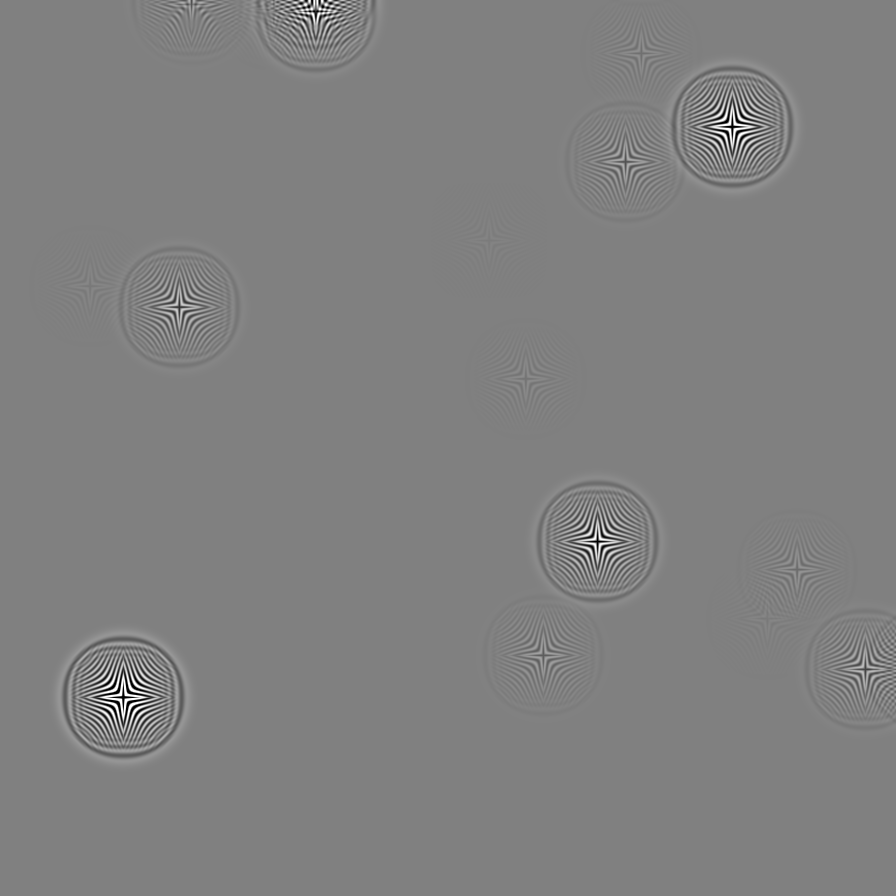
A Shadertoy shader for this pattern:

```glsl
#define GRID 512.0        // working units across the canvas
#define DROPS 16          // number of ripples
#define RIM 38.0          // radius of the outer front
#define CORE 12.5         // radius of the strong centre
#define CONTRAST 0.9      // strength of the newest ripple
#define FADE 4.0          // loss of strength from newest to oldest
#define FRINGE 1.3        // fineness of the curved fringes
#define CHIRP 0.023       // tightening of the fringes toward the rim
#define RINGS 0.16        // strength of the broad outer rings
#define RING_COUNT 1.9    // closeness of the outer rings
#define JITTER 0.16       // irregularity of the placement
#define SEED 3.0

const vec3 BASE_GRAY = vec3(0.5);

vec2 hash2(float n) {
    return fract(sin(vec2(n * 127.1, n * 311.7) + 1.3) * 43758.5);
}

// Radius measured with round (2) to square (higher) contours
float squareRadius(vec2 q, float power) {
    return pow(pow(q.x, power) + pow(q.y, power), 1.0 / power);
}

// Fine fringes: hyperbolas round each diagonal that close up toward the axes
float fringeWave(vec2 q, float radius) {
    float side = squareRadius(q, 4.0);
    float bend = 2.0 * q.x * q.y / radius;
    float phase = FRINGE * bend + CHIRP * radius * radius;
    float envelope = (1.0 - smoothstep(20.0, 33.0, side))
                   / (1.0 + side * side / (CORE * CORE));
    return -cos(phase) * envelope;
}

// Long waves at the front: wide at the rim, closer and squarer inside
float ringWave(vec2 q, float radius) {
    float power = mix(3.2, 2.0, smoothstep(0.6, 1.0, radius / RIM));
    float reach = squareRadius(q, power) / RIM;
    float depth = max(1.0 - reach, 0.0);
    float phase = RING_COUNT * RIM * pow(depth, 1.5);
    float outside = max(reach - 0.88, 0.0) / 0.13;
    return cos(phase) * smoothstep(0.5, 0.88, reach) * exp(-outside * outside);
}

float ripple(vec2 offset, float age) {
    float radius = length(offset);
    if (radius > 1.4 * RIM) return 0.0;
    vec2 q = abs(offset) + 1e-3;
    radius = max(radius, 1e-2);
    return fringeWave(q, radius) + RINGS * (1.0 - age) * ringWave(q, radius);
}

void mainImage(out vec4 fragColor, in vec2 fragCoord) {
    vec2 cell = fragCoord / iResolution.xy * GRID;
    float height = 0.0;

    for (int i = 0; i < DROPS; i++) {
        float n = float(i);
        float age = n / float(DROPS - 1);
        vec2 place = fract(n * vec2(0.7549, 0.5698) + vec2(0.21, 0.29)
                         + JITTER * (hash2(n + SEED) - 0.5) * 2.0);
        vec2 centre = floor(place * GRID) + 0.5;
        vec2 mirrored = 2.0 * GRID * step(0.5, place) - centre;
        float strength = CONTRAST * exp(-FADE * age);

        // The drop itself and its reflections in the nearest edges
        for (int k = 0; k < 4; k++) {
            vec2 source = mix(centre, mirrored, vec2(k & 1, k >> 1));
            height += strength * ripple(cell - source, age);
        }
    }

    fragColor = vec4(clamp(BASE_GRAY + height, 0.0, 1.0), 1.0);
}
```
